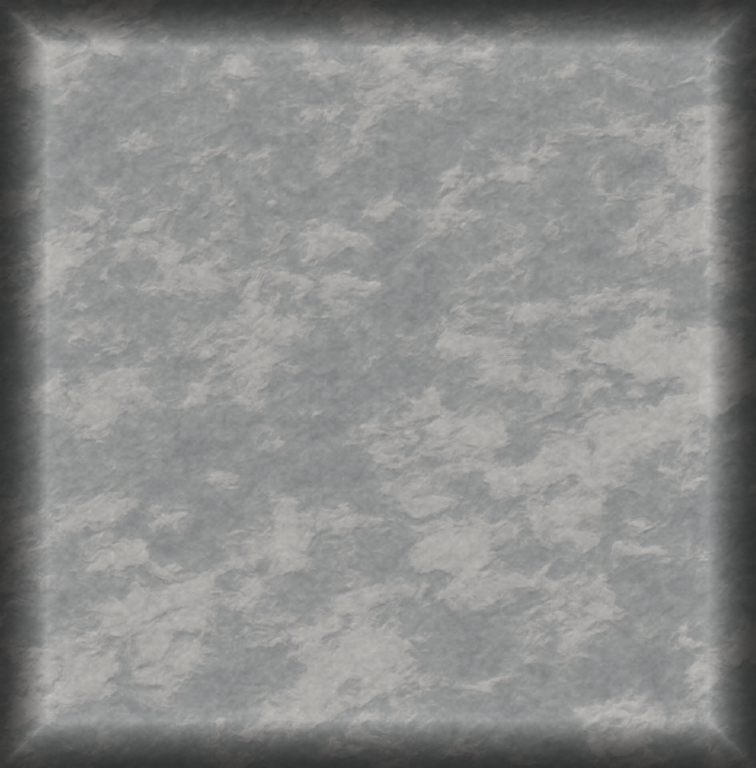
This texture is drawn by a WebGL 1 fragment shader. Its source:

```glsl
precision highp float;

uniform vec2 u_resolution;

const vec3 COOL_STONE = vec3(0.985, 1.003, 1.003);
const vec3 WARM_STONE = vec3(1.010, 1.002, 0.985);
const float FRAME_WIDTH = 0.062;
const float EDGE_TONE = 0.215;
const float RIM_TONE = 0.63;
const float FACE_TONE = 0.592;

float hash(vec2 p) {
  return fract(sin(dot(p, vec2(127.1, 311.7))) * 43758.5453);
}

float valueNoise(vec2 p) {
  vec2 cell = floor(p);
  vec2 f = fract(p);
  f = f * f * (3.0 - 2.0 * f);
  float low = mix(hash(cell), hash(cell + vec2(1.0, 0.0)), f.x);
  float high = mix(hash(cell + vec2(0.0, 1.0)), hash(cell + 1.0), f.x);
  return mix(low, high, f.y);
}

float fbm(vec2 p, float gain) {
  float sum = 0.0;
  float weight = 1.0;
  float total = 0.0;
  for (int i = 0; i < 5; i++) {
    sum += weight * valueNoise(p);
    total += weight;
    weight *= gain;
    p = mat2(1.6, 1.2, -1.2, 1.6) * p + 17.3;
  }
  return sum / total;
}

// Distance to the nearest scattered point, for rounded crumbs
float crumbDistance(vec2 p) {
  vec2 cell = floor(p);
  float nearest = 2.0;
  for (int y = -1; y <= 1; y++) {
    for (int x = -1; x <= 1; x++) {
      vec2 c = cell + vec2(float(x), float(y));
      vec2 center = c + vec2(hash(c), hash(c + 41.7));
      nearest = min(nearest, distance(p, center));
    }
  }
  return nearest;
}

// Slightly flattened strata that climb to the right
vec2 strata(vec2 p) {
  vec2 q = mat2(0.966, -0.259, 0.259, 0.966) * p;
  return q * vec2(0.8, 1.2);
}

// Height of the crust: broad swells, raised plates and crumbs
float crustHeight(vec2 p) {
  vec2 q = strata(p);
  vec2 warp = vec2(fbm(q * 22.0, 0.6), fbm(q * 22.0 + 53.0, 0.6)) - 0.5;
  q += 0.035 * warp;
  float swell = fbm(q * 9.0 + 5.0, 0.65);
  float clump = fbm(q * 26.0 + 31.0, 0.65);
  float plates = smoothstep(0.49, 0.61, 0.5 * swell + 0.5 * clump);
  float crumbs = 1.0 - crumbDistance(q * 60.0);
  return 0.5 * swell + 0.55 * clump + 0.22 * plates + 0.12 * crumbs;
}

// Bevel brightness by distance from the border
float bevelTone(float d) {
  float rise = pow(clamp(d / FRAME_WIDTH, 0.0, 1.0), 1.5);
  float fade = 1.0 - exp(-max(d - FRAME_WIDTH, 0.0) / 0.018);
  return mix(mix(EDGE_TONE, RIM_TONE, rise), FACE_TONE, fade);
}

// Pale crease where two bevels meet
float cornerCrease(vec2 border, float d) {
  float ridge = exp(-abs(border.x - border.y) / 0.006);
  float span = smoothstep(0.005, 0.045, d) * (1.0 - smoothstep(0.05, 0.075, d));
  return 0.05 * ridge * span;
}

void main() {
  vec2 p = gl_FragCoord.xy / u_resolution.y;
  vec2 size = u_resolution / u_resolution.y;
  vec2 border = min(p, size - p);
  float d = min(border.x, border.y);

  // Rock surface lit softly from above
  float height = crustHeight(p);
  float relief = height - crustHeight(p + vec2(-0.0015, 0.0035));
  float grain = valueNoise(p * 240.0) + valueNoise(p * 130.0 + 9.0) - 1.0;
  float fleck = smoothstep(0.86, 0.98, valueNoise(p * 170.0 + 71.0));
  float stone = 0.22 * (height - 0.64) + 0.11 * relief + 0.035 * grain + 0.03 * fleck;

  // Frame shading, with the rock muted in the dark border
  float tone = bevelTone(d) + cornerCrease(border, d);
  float strength = mix(0.35, 1.0, smoothstep(0.0, FRAME_WIDTH, d));
  tone += stone * strength;

  vec3 tint = mix(COOL_STONE, WARM_STONE, smoothstep(0.45, 0.9, height));
  gl_FragColor = vec4(tone * tint, 1.0);
}
```
